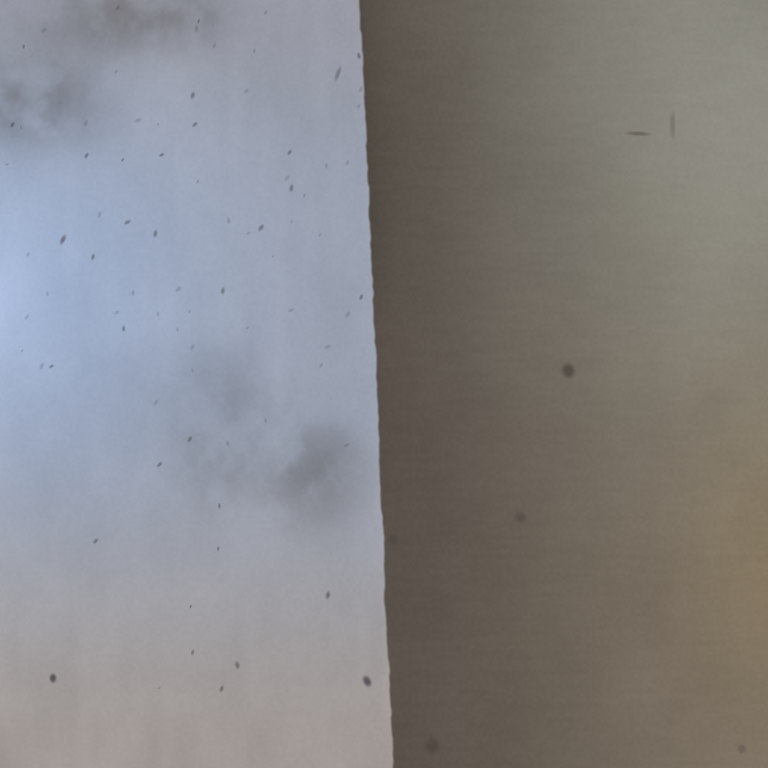
This texture is drawn by a WebGL 1 fragment shader. Its source:

```glsl
precision highp float;
// Two plaster walls meeting at a slightly leaning, rough corner: a pale cool
// face on the left and a shaded brown face on the right. Smooth colour blends
// give the light; value noise, soft stains and small flecks give the wear.

uniform vec2 u_resolution;

float hash(vec2 p) {
  vec3 q = fract(vec3(p.xyx) * 0.1031);
  q += dot(q, q.yzx + 33.33);
  return fract((q.x + q.y) * q.z);
}

float noise(vec2 p) {
  vec2 i = floor(p);
  vec2 f = fract(p);
  f = f * f * (3.0 - 2.0 * f);
  return mix(mix(hash(i), hash(i + vec2(1.0, 0.0)), f.x),
             mix(hash(i + vec2(0.0, 1.0)), hash(i + vec2(1.0)), f.x), f.y);
}

float fbm(vec2 p) {
  float sum = 0.0;
  float gain = 0.5;
  for (int i = 0; i < 4; i++) {
    sum += gain * noise(p);
    p = p * 2.03 + 17.3;
    gain *= 0.5;
  }
  return sum;
}

// Gaussian patch of light or dirt
float patchAt(vec2 p, vec2 centre, vec2 size) {
  vec2 d = (p - centre) / size;
  return exp(-dot(d, d));
}

// Soft tilted ellipse
float mark(vec2 p, vec2 centre, vec2 radius, float tilt) {
  vec2 d = p - centre;
  float c = cos(tilt);
  float s = sin(tilt);
  d = vec2(c * d.x + s * d.y, c * d.y - s * d.x) / radius;
  return 1.0 - smoothstep(0.3, 1.4, length(d));
}

// One small random fleck in some of the cells of a grid
float flecks(vec2 p, float cells, float density) {
  vec2 id = floor(p * cells);
  vec2 centre = (id + 0.25 + 0.5 * vec2(hash(id + 3.7), hash(id + 9.1))) / cells;
  float size = mix(0.0015, 0.0035, hash(id + 21.0));
  float shown = step(hash(id + 41.0), density);
  return shown * mark(p, centre, size * vec2(1.5, 0.8), 0.4 + hash(id + 5.0) * 1.4);
}

float cornerX(float y) {
  float rough = (noise(vec2(y * 32.0, 2.0)) - 0.5) * 0.003
              + (noise(vec2(y * 110.0, 8.0)) - 0.5) * 0.0016;
  return mix(0.511, 0.469, y) + rough;
}

vec3 paleWall(vec2 p) {
  vec3 col = mix(vec3(0.625, 0.598, 0.585), vec3(0.605, 0.632, 0.69),
                 smoothstep(0.02, 0.45, p.y));
  col = mix(col, vec3(0.585, 0.59, 0.625), 0.8 * smoothstep(0.72, 1.02, p.y));
  col = mix(col, vec3(0.61, 0.69, 0.82), 0.85 * patchAt(p, vec2(0.0, 0.62), vec2(0.27, 0.24)));
  col += 0.06 * patchAt(p, vec2(-0.02, 0.61), vec2(0.08, 0.17));

  // Stains
  float cloud = smoothstep(0.3, 0.65, fbm(p * 19.0));
  float dirt = 0.13 * patchAt(p, vec2(0.41, 0.385), vec2(0.065, 0.065))
             + 0.09 * patchAt(p, vec2(0.29, 0.43), vec2(0.08, 0.1))
             + 0.17 * patchAt(p, vec2(0.04, 0.865), vec2(0.08, 0.055))
             + 0.14 * patchAt(p, vec2(0.17, 0.98), vec2(0.12, 0.05));
  col -= dirt * (0.35 + 0.65 * cloud) * vec3(0.85, 0.95, 1.15);

  // Mottling, vertical wash and flecks
  col += (fbm(p * vec2(14.0, 10.0)) - 0.47) * 0.06;
  col += (noise(p * vec2(55.0, 7.0)) - 0.5) * 0.014;
  float worn = smoothstep(0.25, 0.7, p.y);
  col *= 1.0 - 0.26 * flecks(p, 22.0, 0.05 + 0.13 * worn);
  col *= 1.0 - 0.12 * flecks(p + 0.37, 41.0, 0.12 * worn);

  // Distinct chips
  float chip = mark(p, vec2(0.069, 0.117), vec2(0.0045, 0.006), 0.0)
             + mark(p, vec2(0.478, 0.113), vec2(0.005, 0.0075), 0.5)
             + 0.6 * mark(p, vec2(0.309, 0.134), vec2(0.003, 0.005), 0.2)
             + 0.7 * mark(p, vec2(0.427, 0.225), vec2(0.003, 0.005), -0.2)
             + 0.7 * mark(p, vec2(0.082, 0.688), vec2(0.007, 0.003), 1.1)
             + 0.5 * mark(p, vec2(0.440, 0.904), vec2(0.010, 0.003), 1.2);
  return mix(col, vec3(0.27, 0.25, 0.27), 0.75 * min(chip, 1.0));
}

vec3 shadedWall(vec2 p, float fromCorner) {
  vec3 lit = mix(vec3(0.485, 0.445, 0.39), vec3(0.535, 0.53, 0.49), smoothstep(0.15, 0.9, p.y));
  float light = smoothstep(-0.1, 0.48, fromCorner);
  vec3 col = mix(vec3(0.335, 0.305, 0.28), lit, light);
  col += 0.025 * patchAt(p, vec2(0.96, 0.78), vec2(0.14, 0.2));
  col += vec3(0.025, 0.01, -0.02) * patchAt(p, vec2(1.0, 0.27), vec2(0.1, 0.2));
  col -= 0.035 * exp(-fromCorner * 45.0) * smoothstep(0.2, 0.9, p.y);
  col += (fbm(p * vec2(12.0, 9.0) + 31.0) - 0.47) * 0.035;
  col += (noise(p * vec2(24.0, 160.0)) - 0.5) * 0.01;

  // Dents and scratches
  float dent = mark(p, vec2(0.740, 0.517), vec2(0.0085, 0.0095), 0.3)
             + 0.55 * mark(p, vec2(0.678, 0.326), vec2(0.008, 0.007), 0.0)
             + 0.45 * mark(p, vec2(0.512, 0.298), vec2(0.007), 0.0)
             + 0.65 * mark(p, vec2(0.563, 0.029), vec2(0.010, 0.012), 0.0)
             + 0.5 * mark(p, vec2(0.966, 0.025), vec2(0.006), 0.0)
             + 0.6 * mark(p, vec2(0.831, 0.826), vec2(0.016, 0.003), -0.05)
             + 0.35 * mark(p, vec2(0.876, 0.837), vec2(0.004, 0.018), 0.0);
  return mix(col, vec3(0.25, 0.22, 0.21), 0.6 * min(dent, 1.0));
}

void main() {
  vec2 p = gl_FragCoord.xy / u_resolution;
  float side = p.x - cornerX(p.y);
  vec3 pale = paleWall(p) + vec3(0.015, 0.008, 0.008) * exp(-abs(side) * 130.0);
  vec3 col = mix(pale, shadedWall(p, max(side, 0.0)), smoothstep(-0.0022, 0.0022, side));
  col += (noise(p * 260.0) - 0.5) * 0.014;
  gl_FragColor = vec4(clamp(col, 0.0, 1.0), 1.0);
}
```
